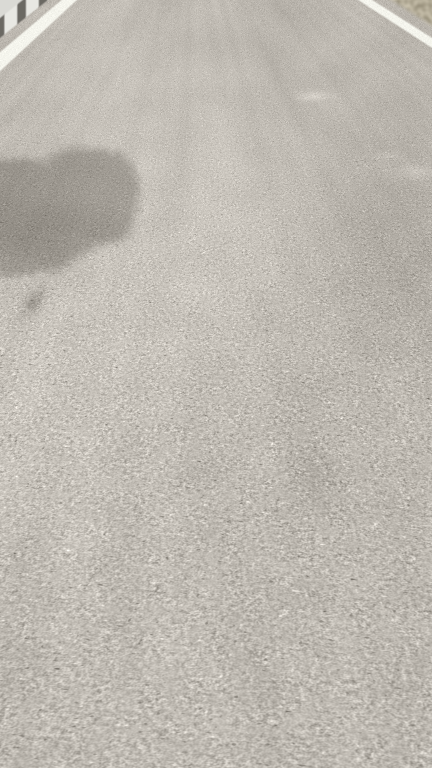
Give the GLSL for this texture, as a WebGL 2 fragment shader.

```glsl
#version 300 es
precision highp float;

uniform vec2 u_resolution;
out vec4 outColor;

// Tunable values; lengths are in canvas widths
const vec2 VANISH = vec2(0.447, 2.025);
const vec2 GRAIN_FREQ = vec2(165.0, 245.0);
const float GRAIN_NEAR = 0.155;
const float GRAIN_FAR = 0.065;
const float CHIP_LIGHT = 0.13;
const float CHIP_DARK = 0.17;
const float STREAK_GAIN = 0.030;
const float MOTTLE_GAIN = 0.030;
const float ROAD_TONE = 0.742;
const float WET_DARKEN = 0.82;
const float CURB_PERIOD = 0.050;
const vec3 WARM_TINT = vec3(0.0, -0.019, -0.050);
const vec3 PAINT = vec3(0.96, 0.96, 0.93);
const vec3 CURB_DARK = vec3(0.42, 0.41, 0.39);
const vec3 CURB_LIGHT = vec3(0.91, 0.91, 0.89);
const vec3 VERGE = vec3(0.70, 0.67, 0.59);

vec2 gradientAt(vec2 cell) {
  vec3 h = fract(cell.xyx * vec3(0.1031, 0.1030, 0.0973));
  h += dot(h, h.yzx + 33.33);
  float angle = 6.2832 * fract((h.x + h.y) * h.z);
  return vec2(cos(angle), sin(angle));
}

float gradientNoise(vec2 p) {
  vec2 i = floor(p), f = p - i;
  vec2 w = f * f * f * (f * (f * 6.0 - 15.0) + 10.0);
  vec2 e = vec2(1.0, 0.0);
  float a = dot(gradientAt(i), f);
  float b = dot(gradientAt(i + e.xy), f - e.xy);
  float c = dot(gradientAt(i + e.yx), f - e.yx);
  float d = dot(gradientAt(i + e.xx), f - e.xx);
  return mix(mix(a, b, w.x), mix(c, d, w.x), w.y);
}

float softSpot(vec2 p, vec2 center, vec2 radius) {
  vec2 q = (p - center) / radius;
  return exp(-dot(q, q));
}

// Signed distance to a rounded box-like oval
float ovalDist(vec2 p, vec2 center, vec2 radius) {
  vec2 q = abs(p - center) / radius;
  return (pow(dot(q * q, q), 1.0 / 3.0) - 1.0) * min(radius.x, radius.y);
}

// Signed distance to the line a-b, positive on its left
float sideOf(vec2 p, vec2 a, vec2 b) {
  vec2 t = normalize(b - a);
  return dot(p - a, vec2(-t.y, t.x));
}

float cover(float d, float softness) {
  return smoothstep(-softness, softness, d);
}

// Broad dry and worn areas
float roadTone(vec2 p) {
  float tone = ROAD_TONE;
  tone += 0.040 * softSpot(p, vec2(0.20, 1.02), vec2(0.40, 0.27));
  tone += 0.040 * softSpot(p, vec2(0.52, 1.33), vec2(0.21, 0.27));
  tone += 0.035 * softSpot(p, vec2(0.25, 1.58), vec2(0.16, 0.17));
  tone += 0.022 * softSpot(p, vec2(0.12, 0.60), vec2(0.28, 0.30));
  tone += 0.025 * softSpot(p, vec2(0.88, 0.80), vec2(0.07, 0.22));
  tone -= 0.045 * softSpot(p, vec2(0.93, 1.18), vec2(0.18, 0.35));
  tone -= 0.028 * softSpot(p, vec2(0.64, 1.65), vec2(0.07, 0.20));
  tone -= 0.018 * softSpot(p, vec2(0.76, 0.69), vec2(0.16, 0.15));
  tone += 0.090 * softSpot(p, vec2(0.725, 1.555), vec2(0.034, 0.010));
  tone += 0.060 * softSpot(p, vec2(0.965, 1.380), vec2(0.045, 0.014));
  tone += 0.050 * softSpot(p, vec2(0.900, 1.417), vec2(0.025, 0.008));
  return tone;
}

void main() {
  vec2 p = gl_FragCoord.xy / u_resolution.x;
  float soft = max(1.0 / u_resolution.x, 0.003);
  float depth = VANISH.y - p.y;
  vec2 ground = vec2((p.x - VANISH.x) / depth, log(depth));

  // Asphalt grain, growing coarser toward the viewer
  vec2 g = ground * GRAIN_FREQ;
  vec2 lean = vec2(g.x + 0.3 * g.y, g.y - 0.2 * g.x);
  float grain = 0.85 * gradientNoise(g) + 0.75 * gradientNoise(lean * 1.73 + 41.7)
    + 0.55 * gradientNoise(lean * 0.57 + 17.3);
  grain *= 1.0 + 0.9 * gradientNoise(g * 0.21 + 90.4);
  float chip = gradientNoise(lean * vec2(0.62, 0.85) + 61.7);
  float nearness = smoothstep(0.25, 1.25, depth);
  float tone = roadTone(p) + grain * mix(GRAIN_FAR, GRAIN_NEAR, nearness);
  float chipGain = mix(0.35, 1.0, nearness);
  tone += chipGain * CHIP_LIGHT * smoothstep(0.34, 0.62, chip);
  tone -= chipGain * CHIP_DARK * smoothstep(0.34, 0.62, -chip);
  tone += STREAK_GAIN * gradientNoise(vec2(ground.x * 14.0, depth * 2.0));
  tone += MOTTLE_GAIN * gradientNoise(p * vec2(9.0, 14.0) + 5.0);

  // Damp patch and its small trailing stain
  float ripple = 0.012 * gradientNoise(p * 13.0) + 0.007 * gradientNoise(p * 60.0);
  float patchDist = min(ovalDist(p, vec2(0.200, 1.325), vec2(0.118, 0.112)),
                        ovalDist(p, vec2(0.000, 1.277), vec2(0.220, 0.135)));
  float wet = cover(-patchDist + ripple, 0.016);
  float core = softSpot(p, vec2(0.05, 1.25), vec2(0.16, 0.09));
  tone *= mix(1.0, WET_DARKEN - 0.07 * core, wet);
  vec2 stain = p - vec2(0.075, 1.075);
  stain.x -= 0.6 * stain.y;
  tone -= 0.13 * softSpot(stain + ripple, vec2(0.0), vec2(0.018, 0.030));
  vec3 color = vec3(tone) + WARM_TINT;

  // Right verge and painted line
  float rightInner = sideOf(p, vec2(0.829, 1.778), vec2(1.0, 1.667));
  float rightOuter = sideOf(p, vec2(0.861, 1.778), vec2(1.0, 1.690));
  vec3 verge = VERGE + 0.18 * gradientNoise(p * 70.0);
  color = mix(color, verge, cover(rightOuter - 0.024, 0.008));
  vec3 paint = PAINT + 0.04 * grain;
  color = mix(color, paint, cover(min(rightInner, -rightOuter), soft));

  // Left painted line
  float leftInner = sideOf(p, vec2(0.0, 1.613), vec2(0.178, 1.778));
  float leftOuter = sideOf(p, vec2(0.0, 1.657), vec2(0.143, 1.778));
  color = mix(color, paint, cover(min(leftInner, -leftOuter), soft));

  // Banded curb with a pale top
  float curb = sideOf(p, vec2(0.0, 1.690), vec2(0.111, 1.778));
  float band = abs(fract((p.x - 0.025) / CURB_PERIOD + 0.5) - 0.5);
  vec3 face = mix(CURB_DARK, CURB_LIGHT, cover((0.30 - band) * CURB_PERIOD, soft));
  vec3 block = mix(face, CURB_LIGHT * 0.94, cover(curb - 0.036, soft));
  color = mix(color, block, cover(curb, soft));

  outColor = vec4(clamp(color, 0.0, 1.0), 1.0);
}
```
